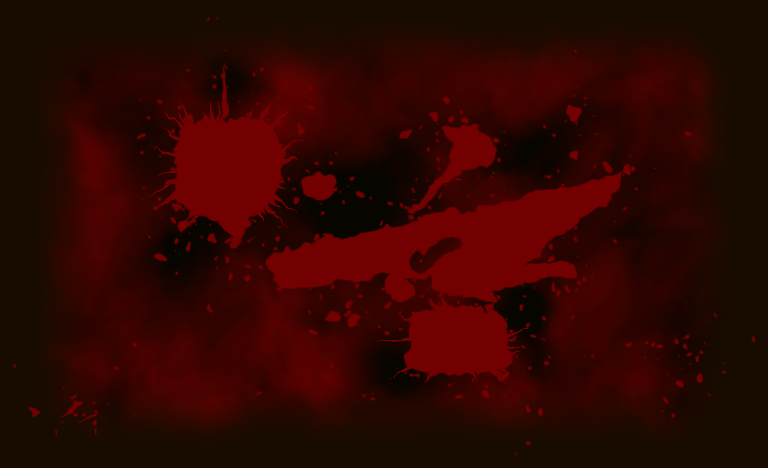
Reproduce this background procedurally as a WebGL 2 fragment shader.

```glsl
#version 300 es
precision highp float;
// Dark red clouds in a brown-black frame, with flat crimson splatters and droplets.
uniform vec2 u_resolution;
out vec4 fragColor;

const vec3 FRAME = vec3(0.095, 0.045, 0.0);
const vec3 SHADOW = vec3(0.025, 0.018, 0.0);
const vec3 CLOUD = vec3(0.46, 0.0, 0.0);
const vec3 STAIN = vec3(0.45, 0.0, 0.0);
const vec2 CENTER = vec2(0.8205, 0.5);   // canvas middle, in canvas heights
const vec2 INNER_BOX = vec2(0.61, 0.31); // half size of the unfaded area
const float FADE = 0.145;
const float CLOUD_BASE = 0.46;
const float TAU = 6.28319;

// Stroke ends (xy to zw) and the radius at each end
const vec4 STROKES[12] = vec4[](
  vec4(.615, .427, .855, .466), vec4(.855, .466, .962, .541),
  vec4(.855, .466, 1.09, .498), vec4(1.09, .498, 1.30, .60),
  vec4(1.28, .59, 1.325, .632), vec4(.962, .402, 1.218, .423),
  vec4(.88, .547, .962, .632), vec4(.962, .632, 1.01, .685),
  vec4(1.0, .69, .955, .73), vec4(1.0, .40, 1.05, .36),
  vec4(.483, .765, .481, .861), vec4(.487, .60, .505, .50));
const vec2 RADII[12] = vec2[](
  vec2(.043, .056), vec2(.05, .018), vec2(.056, .07), vec2(.07, .022),
  vec2(.03, .002), vec2(.04, .012), vec2(.007, .01), vec2(.012, .045),
  vec2(.03, .008), vec2(.04, .008), vec2(.010, .001), vec2(.09, .012));

// Loose blobs: position and radius
const vec3 BLOBS[7] = vec3[](
  vec3(.683, .603, .034), vec3(.393, .522, .015), vec3(1.222, .758, .014),
  vec3(.716, .327, .011), vec3(.758, .314, .012), vec3(.505, .485, .010),
  vec3(.85, .383, .032));

// Cloud glows and hollows: position, spread, strength
const vec4 GLOWS[12] = vec4[](
  vec4(1.03, .82, .16, .42), vec4(.63, .83, .09, .25),
  vec4(1.40, .80, .14, .18), vec4(1.30, .27, .15, .20),
  vec4(.62, .22, .18, .24), vec4(.50, .83, .06, -.50),
  vec4(.39, .47, .10, -.42), vec4(.74, .57, .13, -.55),
  vec4(.83, .21, .08, -.50), vec4(1.13, .36, .09, -.50),
  vec4(.26, .73, .08, -.25), vec4(1.13, .66, .10, -.30));

float hash(vec2 p) {
  vec3 q = fract(p.xyx * vec3(.1031, .1030, .0973));
  q += dot(q, q.yzx + 33.33);
  return fract((q.x + q.y) * q.z);
}

float noise(vec2 p) {
  vec2 i = floor(p), f = fract(p);
  f = f * f * (3.0 - 2.0 * f);
  return mix(mix(hash(i), hash(i + vec2(1, 0)), f.x),
             mix(hash(i + vec2(0, 1)), hash(i + vec2(1, 1)), f.x), f.y);
}

float fbm(vec2 p) {
  float sum = 0.0, amp = 0.5;
  for (int i = 0; i < 5; i++) {
    sum += amp * noise(p);
    p = mat2(1.6, 1.2, -1.2, 1.6) * p + 7.3;
    amp *= 0.5;
  }
  return sum;
}

float taperedStroke(vec2 p, vec4 ends, vec2 radii) {
  vec2 a = p - ends.xy, b = ends.zw - ends.xy;
  float t = clamp(dot(a, b) / dot(b, b), 0.0, 1.0);
  return length(a - b * t) - mix(radii.x, radii.y, t);
}

// Squarish splat with thin rays of random length
float splat(vec2 p, vec2 center, vec2 size, float rays) {
  vec2 q = (p - center) / size;
  float turn = (atan(q.y, q.x) / TAU + 0.5) * rays;
  float ray = pow(hash(vec2(mod(floor(turn), rays), rays)), 4.0);
  float profile = pow(1.0 - abs(fract(turn) * 2.0 - 1.0), 2.0);
  float radius = pow(dot(q * q, q * q), 0.25);
  return (radius - 1.0 - 0.65 * ray * profile) * min(size.x, size.y);
}

float stainDistance(vec2 p) {
  float d = min(splat(p, vec2(.487, .645), vec2(.108, .102), 61.0),
                splat(p, vec2(.979, .272), vec2(.108, .068), 47.0));
  for (int i = 0; i < 12; i++) d = min(d, taperedStroke(p, STROKES[i], RADII[i]));
  d = max(d, -taperedStroke(p, vec4(.895, .445, .965, .475), vec2(.02, .022)));
  for (int i = 0; i < 7; i++) d = min(d, length(p - BLOBS[i].xy) - BLOBS[i].z);
  d = min(d, taperedStroke(p, vec4(.135, .11, .175, .143), vec2(.001, .005)));
  return min(d, taperedStroke(p, vec4(.165, .09, .20, .11), vec2(.001, .003)));
}

// One droplet per grid cell, denser near the stains and in the right-hand spray
float dropletDistance(vec2 p, float cell) {
  vec2 id = floor(p / cell), mid = (id + 0.5) * cell;
  vec2 jitter = vec2(hash(id + 3.1), hash(id + 17.7)) - 0.5;
  float density = 0.5 * exp(-max(stainDistance(mid), 0.0) * 32.0)
                + 0.6 * exp(-dot(mid - vec2(1.47, .23), mid - vec2(1.47, .23)) * 150.0);
  float radius = cell * mix(0.06, 0.27, pow(hash(id + 41.0), 2.0));
  float d = length(p - mid - jitter * cell * 0.45) - radius;
  return hash(id + 71.0) < density ? d : cell;
}

void main() {
  vec2 p = (gl_FragCoord.xy - 0.5 * u_resolution) / u_resolution.y + CENTER;

  // Clouds
  float glow = CLOUD_BASE + 1.1 * (fbm(p * 6.0 + fbm(p * 4.0) * 1.5) - 0.5);
  for (int i = 0; i < 12; i++) {
    vec2 q = (p - GLOWS[i].xy) / GLOWS[i].z;
    glow += GLOWS[i].w * exp(-dot(q, q));
  }
  vec3 color = mix(SHADOW, CLOUD, clamp(glow, 0.0, 1.0));

  // Soft frame
  float outside = length(max(abs(p - CENTER) - INNER_BOX, 0.0));
  outside += 0.05 * (fbm(p * 9.0) - 0.5);
  color = mix(color, FRAME, smoothstep(0.0, FADE, outside));

  // Stains with ragged edges
  vec2 warp = vec2(noise(p * 22.0), noise(p * 22.0 + 50.0)) - 0.5;
  warp += 0.5 * (vec2(noise(p * 75.0), noise(p * 75.0 + 90.0)) - 0.5);
  vec2 ragged = p + 0.02 * warp;
  float d = stainDistance(ragged);
  d = min(d, min(dropletDistance(ragged, 0.021), dropletDistance(ragged + 0.013, 0.037)));
  float soft = clamp(fwidth(d), 0.5 / u_resolution.y, 2.0 / u_resolution.y);
  color = mix(color, STAIN, 1.0 - smoothstep(-soft, soft, d));

  fragColor = vec4(color, 1.0);
}
```
